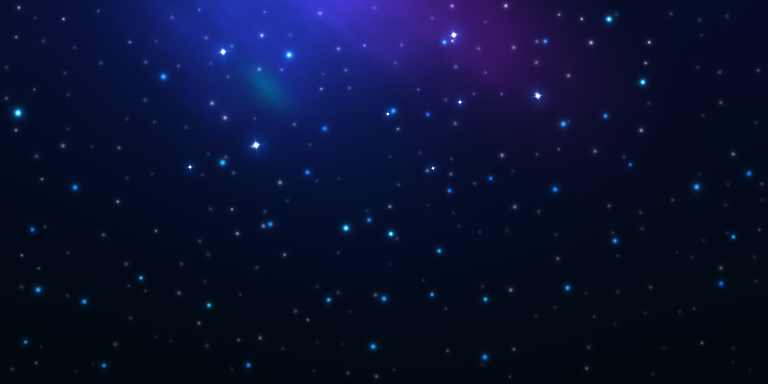
Give the GLSL for this background, as a Shadertoy shader.

```glsl
// Night sky: diagonal blue and violet nebula over navy, with scattered and sparkling stars.

// Sky and nebula colours
const vec3 SKY_LOW    = vec3(0.002, 0.030, 0.055);
const vec3 SKY_MID    = vec3(0.008, 0.040, 0.105);
const vec3 SKY_HIGH   = vec3(0.020, 0.045, 0.150);
const vec3 HALO_BLUE  = vec3(0.015, 0.025, 0.120);
const vec3 CLOUD_BLUE = vec3(0.085, 0.125, 0.400);
const vec3 INDIGO     = vec3(0.120, 0.070, 0.280);
const vec3 VIOLET     = vec3(0.170, 0.025, 0.170);
const vec3 TEAL       = vec3(-0.040, 0.190, 0.080);

// Star colours
const vec3 STAR_WHITE = vec3(0.85, 0.92, 1.00);
const vec3 STAR_CYAN  = vec3(0.15, 0.75, 1.00);
const vec3 STAR_BLUE  = vec3(0.05, 0.40, 0.90);

const float STREAM_ANGLE = -0.69;  // slope of the nebula bands
const float DUST_CELLS   = 14.0;   // faint star cells per canvas height
const float BLUE_CELLS   = 6.5;    // blue star cells per canvas height

// Leading stars: position and size
const vec3 SPARKLES[8] = vec3[8](
    vec3(0.667, 0.622, 0.026), vec3(0.581, 0.865, 0.022),
    vec3(1.182, 0.909, 0.021), vec3(1.401, 0.750, 0.021),
    vec3(1.198, 0.734, 0.013), vec3(1.010, 0.703, 0.011),
    vec3(0.495, 0.565, 0.013), vec3(1.128, 0.562, 0.011));
const vec3 ORBS[6] = vec3[6](
    vec3(0.047, 0.706, 0.0085), vec3(1.586, 0.950, 0.0065),
    vec3(1.674, 0.786, 0.0060), vec3(0.901, 0.406, 0.0065),
    vec3(1.018, 0.391, 0.0055), vec3(0.753, 0.857, 0.0065));

float hash(vec2 p) {
    vec3 q = fract(p.xyx * vec3(0.1031, 0.1030, 0.0973));
    q += dot(q, q.yzx + 33.33);
    return fract((q.x + q.y) * q.z);
}

float noise(vec2 p) {
    vec2 i = floor(p), f = fract(p);
    f = f * f * (3.0 - 2.0 * f);
    return mix(mix(hash(i), hash(i + vec2(1, 0)), f.x),
               mix(hash(i + vec2(0, 1)), hash(i + vec2(1, 1)), f.x), f.y);
}

float fbm(vec2 p) {
    float sum = 0.0, amp = 0.5;
    for (int i = 0; i < 5; i++) {
        sum += amp * noise(p);
        p = p * 2.03 + 7.1;
        amp *= 0.5;
    }
    return sum;
}

vec2 rotate(vec2 p, float a) {
    float c = cos(a), s = sin(a);
    return vec2(c * p.x + s * p.y, c * p.y - s * p.x);
}

// Soft ellipse whose long axis follows the nebula bands
float glow(vec2 p, vec2 centre, vec2 radii) {
    vec2 q = rotate(p - centre, STREAM_ANGLE) / radii;
    return exp(-dot(q, q));
}

float disc(float d, float r) { return exp(-d * d / (r * r)); }

vec3 nebula(vec2 p) {
    vec2 along = rotate(p, STREAM_ANGLE);
    float wisps = fbm(along * vec2(3.5, 11.0) + 4.0);
    float billow = fbm(p * 6.0 + wisps);
    vec2 q = p + 0.09 * (vec2(wisps, billow) - 0.5);
    float texture1 = 0.55 + 0.55 * wisps + 0.4 * billow;

    vec3 col = HALO_BLUE * glow(p, vec2(0.65, 0.88), vec2(0.75, 0.46));
    col += CLOUD_BLUE * texture1 * glow(q, vec2(0.68, 0.96), vec2(0.33, 0.23));
    col += INDIGO * texture1 * glow(q, vec2(0.93, 1.04), vec2(0.28, 0.16));
    col += VIOLET * texture1 * glow(q, vec2(1.23, 0.94), vec2(0.36, 0.18));
    col += TEAL * glow(q, vec2(0.68, 0.78), vec2(0.075, 0.038));
    return col;
}

// One jittered star per grid cell: x is its light, y its random tint
vec2 starField(vec2 p, float cells, float chance, float radius, float seed) {
    vec2 id = floor(p * cells) + seed;
    vec2 jitter = 0.2 + 0.6 * vec2(hash(id + 3.7), hash(id + 19.3));
    float d = length(fract(p * cells) - jitter) / cells;
    float r = radius * mix(0.75, 1.25, hash(id + 41.9));
    float light = disc(d, r) + 0.16 * disc(d, 2.6 * r);
    return vec2(light * step(hash(id), chance), hash(id + 67.1));
}

// Bright core with crossed rays and a soft halo
float sparkle(vec2 p, float size) {
    vec2 q = abs(rotate(p, 0.18)) / size;
    float rays = exp(-3.2 * q.x - 14.0 * q.y) + exp(-3.2 * q.y - 14.0 * q.x);
    return 1.3 * disc(length(q), 0.24) + 0.8 * rays;
}

void mainImage(out vec4 fragColor, in vec2 fragCoord) {
    vec2 p = fragCoord / iResolution.y;
    p.x *= 2.0 * iResolution.y / iResolution.x;

    // Sky and clouds
    vec3 col = mix(SKY_LOW, SKY_MID, smoothstep(0.0, 0.6, p.y));
    col = mix(col, SKY_HIGH, smoothstep(0.5, 1.0, p.y));
    col += nebula(p);

    // Scattered stars
    vec2 dust = starField(p, DUST_CELLS, 0.58, 0.0038, 11.0);
    col += STAR_WHITE * dust.x * mix(0.12, 0.6, dust.y * dust.y) * mix(0.6, 1.2, p.y);
    vec2 blue = starField(p, BLUE_CELLS, 0.38, 0.0052, 83.0);
    col += mix(STAR_BLUE, STAR_CYAN, blue.y) * blue.x * 0.9;

    // Leading stars
    for (int i = 0; i < 6; i++) {
        float d = length(p - ORBS[i].xy), r = ORBS[i].z;
        col += STAR_CYAN * (disc(d, r) + 0.2 * disc(d, 2.4 * r)) + 0.4 * disc(d, 0.6 * r);
    }
    for (int i = 0; i < 8; i++) {
        vec2 q = p - SPARKLES[i].xy;
        float size = SPARKLES[i].z;
        col += STAR_WHITE * sparkle(q, size) + 0.22 * STAR_BLUE * disc(length(q), 1.2 * size);
    }
    fragColor = vec4(clamp(col, 0.0, 1.0), 1.0);
}
```
